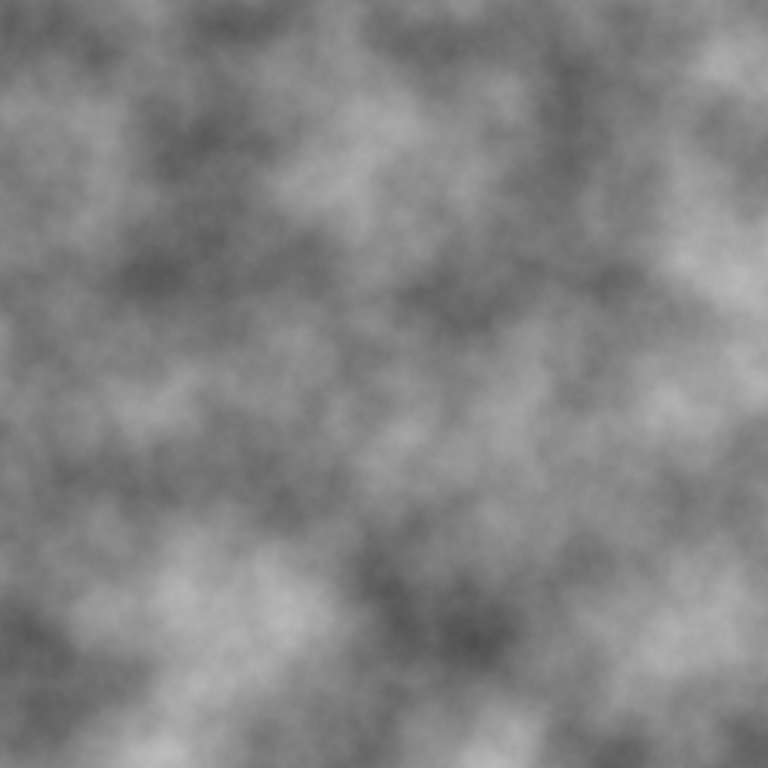
This texture is drawn by a three.js fragment shader. Its source:

```glsl
// Soft grey clouds: fractal gradient noise in which each octave doubles
// the frequency and halves the strength, shown as brightness around a mid grey.

varying vec2 vUv;

const float TAU = 6.2831853;

float hash(vec2 cell) {
  vec3 p = fract(vec3(cell.xyx) * 0.1031);
  p += dot(p, p.yzx + 33.33);
  return fract((p.x + p.y) * p.z);
}

// Slope of a random unit gradient at a lattice corner
float cornerSlope(vec2 cell, vec2 corner, vec2 local) {
  float angle = TAU * hash(cell + corner);
  return dot(vec2(cos(angle), sin(angle)), local - corner);
}

// Gradient noise with quintic blending, roughly -0.7 to 0.7
float gradientNoise(vec2 p) {
  vec2 cell = floor(p);
  vec2 f = fract(p);
  vec2 blend = f * f * f * (f * (f * 6.0 - 15.0) + 10.0);
  float bottom = mix(cornerSlope(cell, vec2(0.0, 0.0), f),
                     cornerSlope(cell, vec2(1.0, 0.0), f), blend.x);
  float top = mix(cornerSlope(cell, vec2(0.0, 1.0), f),
                  cornerSlope(cell, vec2(1.0, 1.0), f), blend.x);
  return mix(bottom, top, blend.y);
}

// Octaves are turned and shifted so that their lattices never line up
float cloudNoise(vec2 p) {
  mat2 turn = mat2(0.8, 0.6, -0.6, 0.8);
  float sum = 0.0;
  float strength = 1.0;
  for (int octave = 0; octave < 7; octave++) {
    sum += strength * gradientNoise(p);
    p = turn * p * 2.0 + vec2(17.3, 9.7);
    strength *= 0.5;
  }
  return sum;
}

void main() {
  float clouds = cloudNoise(vUv * 4.3 + vec2(11.4, 23.7));
  float grey = 0.525 + 0.3 * clouds;
  gl_FragColor = vec4(vec3(clamp(grey, 0.0, 1.0)), 1.0);
}
```
